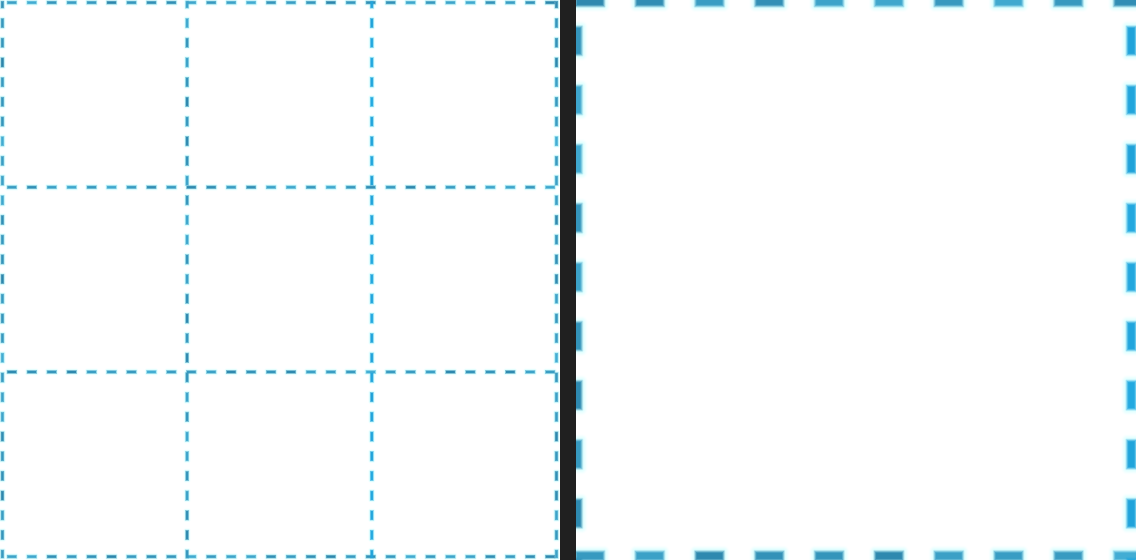
Left: the whole. Right: its middle third, enlarged.
Write a WebGL 1 fragment shader that draws this pattern.

```glsl
precision highp float;

uniform vec2 u_resolution;

#define CELLS 3.0
#define CELL_SIZE 0.3298
#define GRID_ORIGIN vec2(0.0043, 0.0060)
#define DASH_PITCH vec2(0.03560, 0.03516)
#define DASH_START vec2(0.0212, 0.0095)
#define DASH_HALF vec2(0.0085, 0.0027)
#define HALO_WIDTH 0.0026
#define EDGE_BLUR 0.0010
#define DARK_BLUE vec3(0.17, 0.52, 0.67)
#define LIGHT_BLUE vec3(0.26, 0.68, 0.83)
#define BRIGHT_BLUE vec3(0.10, 0.66, 0.90)
#define HALO_COLOR vec3(0.86, 1.0, 1.0)

// Smooth irregular value in 0..1 from layered sines
float wander(vec2 p) {
    return 0.5 + 0.25 * sin(p.x * 2.3 + p.y * 4.1)
               + 0.25 * sin(p.x * 5.7 - p.y * 1.9 + 1.3);
}

float lineIndex(float across, float origin) {
    return clamp(floor((across - origin) / CELL_SIZE + 0.5), 0.0, CELLS);
}

// Signed distance to the nearest dash, trimmed to the extent of the grid
float dashDistance(float along, float across, float pitch, float start, float origin) {
    float offset = (fract((along - start) / pitch + 0.5) - 0.5) * pitch;
    float halfSpan = 0.5 * CELLS * CELL_SIZE;
    float trim = abs(along - origin - halfSpan) - halfSpan - DASH_HALF.y;
    vec2 q = abs(vec2(offset, across)) - DASH_HALF;
    q.x = max(q.x, trim);
    return length(max(q, 0.0)) + min(max(q.x, q.y), 0.0);
}

// Lay the pale halo first, then the dash core
vec3 paintDash(vec3 base, float dist, vec3 ink, float blur) {
    float halo = 1.0 - smoothstep(0.0, HALO_WIDTH + blur, dist);
    float core = 1.0 - smoothstep(-blur, blur, dist);
    return mix(mix(base, min(base, HALO_COLOR), halo), ink, core);
}

void main() {
    vec2 p = gl_FragCoord.xy / u_resolution;
    float blur = EDGE_BLUR + 0.5 / min(u_resolution.x, u_resolution.y);

    // Nearest grid lines and the dash numbers along them
    vec2 line = vec2(lineIndex(p.x, GRID_ORIGIN.x), lineIndex(p.y, GRID_ORIGIN.y));
    vec2 across = p - GRID_ORIGIN - line * CELL_SIZE;
    vec2 dashId = floor((p - DASH_START) / DASH_PITCH + 0.5);

    float rowDist = dashDistance(p.x, across.y, DASH_PITCH.x, DASH_START.x, GRID_ORIGIN.x);
    float columnDist = dashDistance(p.y, across.x, DASH_PITCH.y, DASH_START.y, GRID_ORIGIN.y);

    // Slight tone changes between dashes, with a brighter third column line
    vec3 rowInk = mix(DARK_BLUE, LIGHT_BLUE, wander(vec2(dashId.x, line.y)));
    vec3 columnInk = mix(DARK_BLUE, LIGHT_BLUE, wander(vec2(dashId.y, line.x + 7.0)));
    float brightLine = max(0.0, cos(2.1 * (line.x - 2.0)));
    columnInk = mix(columnInk, BRIGHT_BLUE, 0.75 * brightLine);

    vec3 color = paintDash(vec3(1.0), rowDist, rowInk, blur);
    color = paintDash(color, columnDist, columnInk, blur);
    gl_FragColor = vec4(color, 1.0);
}
```
